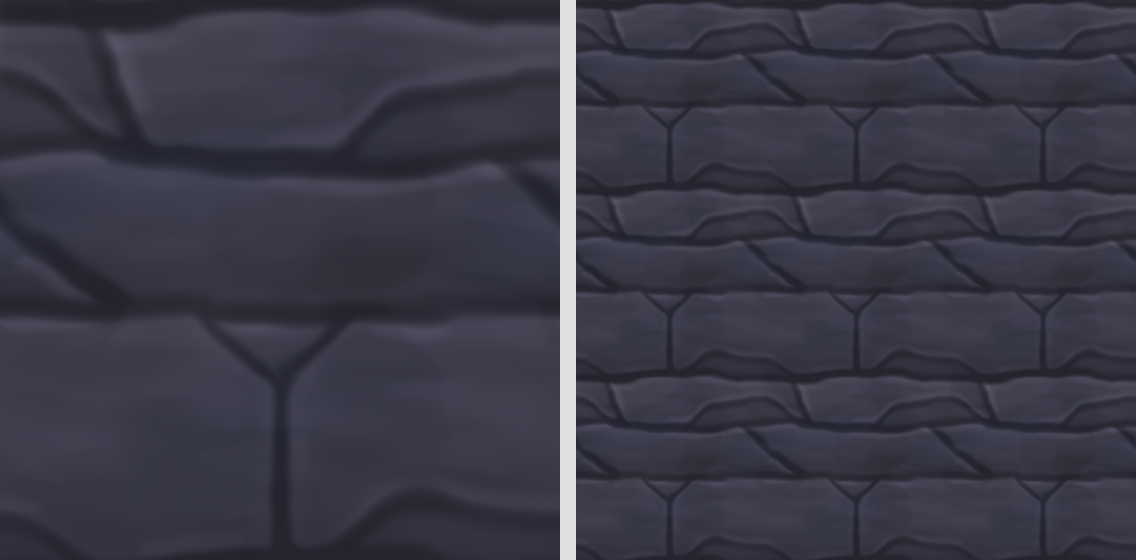
Left, the tile; right, the same tile 3 across and 3 down.
Write a WebGL 2 fragment shader that draws this texture.

```glsl
#version 300 es
precision highp float;
// Painted dark stone wall: three wavy courses split by slanted or forked joints.
// Creases are signed distances shaded with a gap, a soft shadow and a lit rim;
// wrapped, smoothed cellular noise supplies brush strokes and worn facets.

#define BASE_TONE 0.55
#define GAP_DEPTH 0.31
#define SHADOW_DEPTH 0.20
#define RIM_LIGHT 0.27
#define STROKE_CONTRAST 0.30
#define FACET_CONTRAST 0.16
#define EDGE_WOBBLE 0.030
#define DARK_STONE vec3(0.133, 0.132, 0.172)
#define LIGHT_STONE vec3(0.303, 0.300, 0.368)

uniform vec2 u_resolution;
out vec4 fragColor;

const float TAU = 6.2831853;

// One value per course, bottom to top
const vec3 JOINT_X = vec3(0.515, 0.21, 0.27);
const vec3 JOINT_SLANT = vec3(-0.06, -1.1, -0.5);
const vec3 JOINT_SIDE = vec3(1.0, -1.0, 1.0);
const vec3 FORK_WIDTH = vec3(0.14, 0.0, 0.0);
const vec3 LEDGE_RISE = vec3(0.09, 0.0, 0.11);
const vec3 COURSE_TONE = vec3(0.0, -0.03, 0.05);

vec3 hash3(vec2 cell) {
    vec3 q = fract(cell.xyx * vec3(0.1031, 0.1030, 0.0973) + 0.37);
    q += dot(q, q.yxz + 33.33);
    return fract((q.xxy + q.yzz) * q.zyx);
}

// Cellular noise that wraps after "period" cells; sharpness sets patch edges
float patches(vec2 p, vec2 period, float sharpness) {
    p *= period;
    vec2 base = floor(p);
    float total = 0.0, weights = 0.0;
    for (int j = -1; j <= 1; j++) {
        for (int i = -1; i <= 1; i++) {
            vec2 cell = base + vec2(i, j);
            vec3 h = hash3(mod(cell, period) + period * 1.7);
            vec2 away = cell + 0.15 + 0.7 * h.xy - p;
            float w = exp(-sharpness * dot(away, away));
            total += w * h.z;
            weights += w;
        }
    }
    return total / weights;
}

// Height of the joint below each course
float courseLine(int i, float x) {
    float ripple = 0.004 * sin(TAU * (3.0 * x + float(i) * 0.3));
    if (i == 0) return -0.012 - 0.018 * cos(TAU * (x - 0.1)) + ripple;
    if (i == 1) return 0.445 + 0.008 * sin(TAU * (x - 0.45)) + ripple;
    return 0.718 + 0.022 * cos(TAU * (x - 0.08)) + ripple;
}

// Tone of a crease: shadow on the positive side, lit rim on the negative side
float crease(float v, float lit) {
    float gap = smoothstep(-0.030, -0.004, v) * (1.0 - smoothstep(0.004, 0.036, v));
    float shadow = smoothstep(-0.025, 0.005, v) * exp(-max(v, 0.0) / 0.055);
    float rim = smoothstep(-0.065, -0.032, v) * (1.0 - smoothstep(-0.030, -0.014, v));
    return RIM_LIGHT * lit * rim - GAP_DEPTH * gap - SHADOW_DEPTH * shadow;
}

void main() {
    vec2 uv = gl_FragCoord.xy / u_resolution;

    // Hand-drawn wobble of all edges
    vec2 wobble = vec2(patches(uv, vec2(6.0, 7.0), 7.0),
                       patches(uv + 0.37, vec2(7.0, 9.0), 7.0)) - 0.5;
    vec2 p = uv + EDGE_WOBBLE * wobble;

    // Find the course and its limits
    float y = p.y, lowest = courseLine(0, p.x);
    if (y > lowest + 1.0) y -= 1.0;
    if (y < lowest) y += 1.0;
    int c = y < courseLine(1, p.x) ? 0 : (y < courseLine(2, p.x) ? 1 : 2);
    float bottom = courseLine(c, p.x);
    float top = c == 2 ? lowest + 1.0 : courseLine(c + 1, p.x);
    float rise = (y - bottom) / (top - bottom);
    float inside = smoothstep(0.0, 0.03, min(y - bottom, top - y));
    float lit = smoothstep(0.25, 0.7, patches(uv, vec2(5.0, 9.0), 8.0)) * 0.8 + 0.2;

    // Stone body: brighter towards its top, then the joint or fork
    float body = COURSE_TONE[c] + mix(-0.08, 0.07, smoothstep(0.0, 0.8, rise));
    float slant = JOINT_SLANT[c];
    float u = p.x - JOINT_X[c] - slant * (y - bottom);
    u = (u - round(u)) / sqrt(1.0 + slant * slant);
    float fork = FORK_WIDTH[c] * smoothstep(0.65, 1.05, rise);
    body += crease(FORK_WIDTH[c] > 0.0 ? fork - abs(u) : -JOINT_SIDE[c] * u, lit);

    // Arched ledge with a lit lower lip
    float hump = smoothstep(-0.4, 0.7, cos(TAU * (p.x - 0.88)));
    float ledge = bottom + 0.015 + LEDGE_RISE[c] * hump;
    body += min(1.0, LEDGE_RISE[c] * 8.0) * crease(ledge - y, lit) * 0.85;

    // Horizontal joints
    float tone = BASE_TONE + inside * body;
    tone += crease(y - bottom, lit) + crease(y - top, lit);

    // Brush strokes and broad facets
    vec2 slope = vec2(uv.x, uv.y + 0.02 * sin(TAU * uv.x));
    float strokes = 0.6 * patches(slope, vec2(4.0, 13.0), 6.0)
                  + 0.4 * patches(slope + 0.21, vec2(9.0, 31.0), 5.0) - 0.5;
    float facets = patches(p + 0.6 * wobble.yx * 0.1, vec2(5.0, 6.0), 26.0) - 0.5;
    tone += STROKE_CONTRAST * strokes + FACET_CONTRAST * facets;

    // Soft floor keeps gaps from going black; slight cool and warm drift
    tone = max(tone, 0.0) + 0.06 * exp(-8.0 * max(tone, 0.0));
    vec3 colour = mix(DARK_STONE, LIGHT_STONE, min(tone, 1.15));
    colour += vec3(0.010, 0.002, -0.012) * (patches(uv + 0.5, vec2(3.0, 4.0), 6.0) - 0.5);
    fragColor = vec4(colour, 1.0);
}
```
